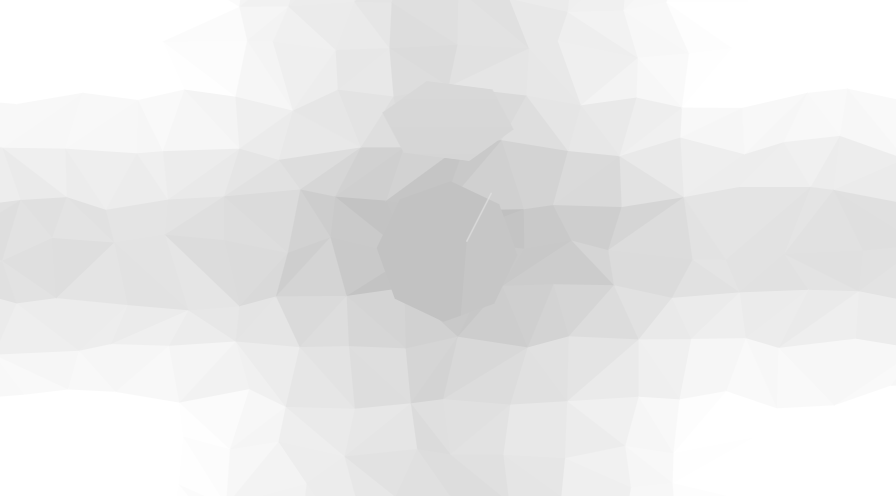
Reproduce this background procedurally as a Shadertoy shader.

```glsl
// Pale low-poly backdrop: a jittered grid is split into triangles, each flat
// facet shaded by a soft grey cross (a wide and a tall band) on white.
// Two larger polygons and a thin bright crease sit at the dark centre.

vec2 hash22(vec2 p) {
    vec3 h = fract(p.xyx * vec3(0.1031, 0.1030, 0.0973));
    h += dot(h, h.yzx + 33.33);
    return fract((h.xx + h.yz) * h.zy);
}

// Grid corner moved off its regular place
vec2 corner(vec2 id) {
    return id + (hash22(id + 17.0) - 0.5) * vec2(0.62, 0.54);
}

// Darkness of the cross at a place in grid units
float crossShade(vec2 g) {
    float wide = 0.135 * max(0.0, 1.0 - abs(g.y - 5.0) / 3.2);
    float tall = 0.142 * max(0.0, 1.0 - abs(g.x - 7.85) / 4.65);
    return min(wide + tall, 0.235);
}

// Distance to the line a-b, positive on its left
float leftOf(vec2 p, vec2 a, vec2 b) {
    vec2 e = b - a;
    return (e.x * (p.y - a.y) - e.y * (p.x - a.x)) / max(length(e), 0.001);
}

// Adds one triangle: x holds weighted tone, y holds coverage
void addFacet(inout vec2 sum, vec2 g, vec2 a, vec2 b, vec2 c, float rowMid, float px) {
    float inside = min(leftOf(g, a, b), min(leftOf(g, b, c), leftOf(g, c, a)));
    float cover = clamp(0.5 + inside / px, 0.0, 1.0);
    vec2 mid = (a + b + c) / 3.0;
    float vary = 0.9 + 0.2 * hash22(floor(mid * 64.0)).x;
    mid.y = mix(mid.y, rowMid, 0.55);
    sum += cover * vec2(1.0 - crossShade(mid) * vary, 1.0);
}

// Regular polygon of unit radius, first vertex at angle turn
float polygon(vec2 q, float sides, float turn) {
    float wedge = 6.28319 / sides;
    float a = mod(atan(q.y, q.x) - turn, wedge) - 0.5 * wedge;
    return length(q) * cos(a) - cos(0.5 * wedge);
}

float segment(vec2 p, vec2 a, vec2 b) {
    vec2 e = b - a;
    return length(p - a - e * clamp(dot(p - a, e) / dot(e, e), 0.0, 1.0));
}

void mainImage(out vec4 fragColor, in vec2 fragCoord) {
    vec2 uv = fragCoord / iResolution.xy;
    float px = 1.0 / iResolution.y;

    // Triangle mesh, 16 by 10 cells
    vec2 g = uv * vec2(16.0, 10.0) - vec2(0.17, 0.0);
    vec2 sum = vec2(0.0);
    for (int y = -1; y <= 1; y++) {
        for (int x = -1; x <= 1; x++) {
            vec2 id = floor(g) + vec2(x, y);
            vec2 a = corner(id);
            vec2 b = corner(id + vec2(1.0, 0.0));
            vec2 c = corner(id + 1.0);
            vec2 d = corner(id + vec2(0.0, 1.0));
            if (hash22(id + 71.0).x > 0.5) {
                vec2 first = a;
                a = b; b = c; c = d; d = first;
            }
            addFacet(sum, g, a, b, c, id.y + 0.5, 10.0 * px);
            addFacet(sum, g, a, c, d, id.y + 0.5, 10.0 * px);
        }
    }
    float tone = sum.y > 0.001 ? sum.x / sum.y : 1.0 - crossShade(g);

    // Broad facet above the centre
    vec2 p = (uv - 0.5) * vec2(iResolution.x / iResolution.y, 1.0);
    vec2 q = (p - vec2(0.0, 0.256)) / vec2(0.135, 0.085);
    float edge = polygon(q, 6.0, -0.2) * 0.1;
    tone = mix(tone, 0.842 + 0.006 * q.y, clamp(0.5 - edge / px, 0.0, 1.0));

    // Dark core, its right side a touch lighter
    q = p - vec2(-0.002, -0.007);
    edge = polygon(q / 0.142, 8.0, -0.05) * 0.142;
    vec2 fold = q - vec2(0.04, 0.021);
    float side = fold.x - fold.y * (fold.y > 0.0 ? 0.5 : 0.08);
    float core = mix(0.762, 0.778, clamp(0.5 + side / px, 0.0, 1.0));
    tone = mix(tone, core, clamp(0.5 - edge / px, 0.0, 1.0));

    // Bright crease
    float crease = segment(q, vec2(0.04, 0.021), vec2(0.089, 0.117));
    tone = mix(tone, 0.9, 0.6 * (1.0 - smoothstep(0.0, 0.001 + px, crease)));

    fragColor = vec4(vec3(tone), 1.0);
}
```
